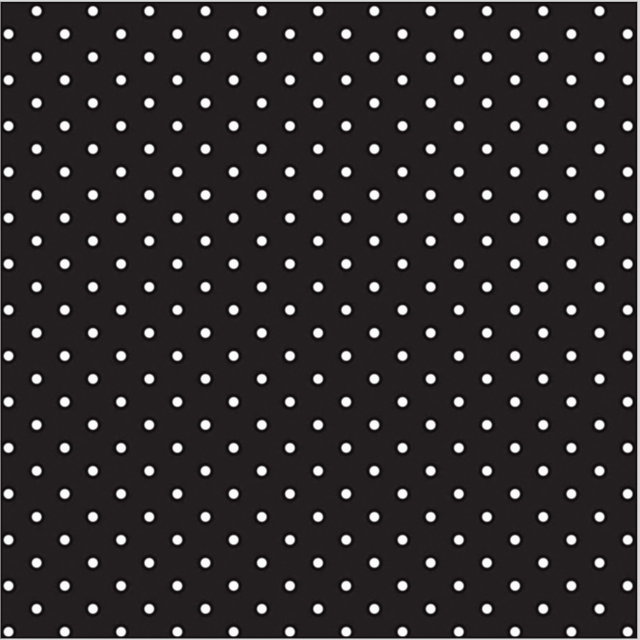
This pattern is drawn by a Shadertoy shader. Its source:

```glsl
// Small white polka dots on near-black cloth, in staggered rows.
// Two interleaved rectangular lattices give the nearest dot; each dot has
// a soft edge and a darker halo, and a thin pale margin trims the cloth.

#define PITCH       vec2(0.08795, 0.07185)  // spacing within one lattice
#define FIRST_DOT   vec2(0.0573, 0.9827)    // centre of the upper left dot
#define DOT_RADIUS  0.0075
#define EDGE_SOFT   0.0019
#define HALO_RADIUS 0.0107
#define HALO_WIDTH  0.0022
#define GRAIN_SCALE 300.0
#define CLOTH_MIN   vec2(0.0008, 0.0024)
#define CLOTH_MAX   vec2(0.9957, 0.9972)
#define CLOTH_COLOR vec3(0.138, 0.122, 0.128)
#define HALO_COLOR  vec3(0.060, 0.045, 0.052)
#define DOT_COLOR   vec3(0.985)

float hash(vec2 p) {
    vec3 q = fract(p.xyx * 0.1031);
    q += dot(q, q.yzx + 33.33);
    return fract((q.x + q.y) * q.z);
}

float valueNoise(vec2 p) {
    vec2 i = floor(p);
    vec2 f = fract(p);
    f = f * f * (3.0 - 2.0 * f);
    float low = mix(hash(i), hash(i + vec2(1, 0)), f.x);
    float high = mix(hash(i + vec2(0, 1)), hash(i + vec2(1, 1)), f.x);
    return mix(low, high, f.y);
}

// Distance to the nearest point of a rectangular lattice
float latticeDistance(vec2 p) {
    return length((fract(p / PITCH + 0.5) - 0.5) * PITCH);
}

// Signed distance to the cloth rectangle, negative inside
float clothDistance(vec2 p) {
    vec2 outside = max(CLOTH_MIN - p, p - CLOTH_MAX);
    return max(outside.x, outside.y);
}

void mainImage(out vec4 fragColor, in vec2 fragCoord) {
    vec2 uv = fragCoord / iResolution.xy;
    float pixel = 1.0 / min(iResolution.x, iResolution.y);

    // Staggered dots
    vec2 p = uv - FIRST_DOT;
    float d = min(latticeDistance(p), latticeDistance(p + 0.5 * PITCH));
    float soft = max(EDGE_SOFT, 0.75 * pixel);
    float dotMask = 1.0 - smoothstep(DOT_RADIUS - soft, DOT_RADIUS + soft, d);

    // Faint grain, strongest close to the dots
    float grain = valueNoise(uv * GRAIN_SCALE) - 0.5;
    float nearDot = 1.0 - smoothstep(HALO_RADIUS, 2.2 * HALO_RADIUS, d);
    vec3 color = CLOTH_COLOR + grain * mix(0.006, 0.04, nearDot);

    // Uneven dark halo, then the dot itself
    float ring = (d - HALO_RADIUS) / HALO_WIDTH;
    float halo = exp(-ring * ring) * (0.9 + 0.5 * grain);
    color = mix(color, HALO_COLOR, clamp(halo, 0.0, 1.0));
    color = mix(color, DOT_COLOR, dotMask);

    // Dark rim and pale margin
    float edge = clothDistance(uv);
    float rim = smoothstep(-0.0045, -0.001, edge);
    color = mix(color, HALO_COLOR, 0.8 * rim);
    float marginSoft = max(0.0011, 0.75 * pixel);
    color = mix(color, vec3(0.86), smoothstep(-marginSoft, marginSoft, edge));

    fragColor = vec4(color, 1.0);
}
```
